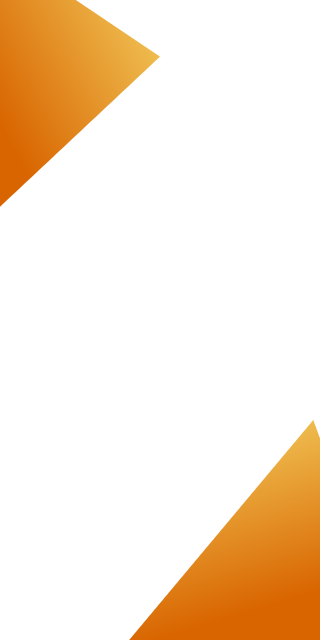
A WebGL 1 fragment shader for this background:

```glsl
precision highp float;

uniform vec2 u_resolution;

// Signed distance to the line a-b, positive on its left side
float leftOf(vec2 p, vec2 a, vec2 b) {
  vec2 d = normalize(b - a);
  return d.x * (p.y - a.y) - d.y * (p.x - a.x);
}

// Smooth coverage of the corner bounded by start-apex and apex-end
float wedge(vec2 p, vec2 start, vec2 apex, vec2 end, float pixel) {
  float inside = min(leftOf(p, start, apex), leftOf(p, apex, end));
  return clamp(inside / pixel + 0.5, 0.0, 1.0);
}

// Linear ramp that is lightest at the apex and darkens over a given span
vec3 amberRamp(vec2 p, vec2 apex, vec2 direction, float span) {
  float t = 1.0 + dot(p - apex, normalize(direction)) / span;
  return mix(vec3(0.85, 0.396, 0.0), vec3(0.935, 0.735, 0.305), clamp(t, 0.0, 1.0));
}

void main() {
  // Canvas space: x from 0 to 1, y from 0 to 2
  vec2 p = gl_FragCoord.xy / u_resolution * vec2(1.0, 2.0);
  float pixel = max(1.0 / u_resolution.x, 2.0 / u_resolution.y);
  vec3 color = vec3(1.0);

  // Upper left wedge, pointing right
  vec2 upperApex = vec2(0.5, 1.823);
  float upper = wedge(p, vec2(0.0, 1.354), upperApex, vec2(0.237, 2.0), pixel);
  color = mix(color, amberRamp(p, upperApex, vec2(0.88, 0.47), 0.54), upper);

  // Lower right wedge, pointing up
  vec2 lowerApex = vec2(0.979, 0.6875);
  float lower = wedge(p, vec2(1.0, 0.63), lowerApex, vec2(0.4036, 0.0), pixel);
  color = mix(color, amberRamp(p, lowerApex, vec2(-0.286, 0.958), 0.516), lower);

  gl_FragColor = vec4(color, 1.0);
}
```
